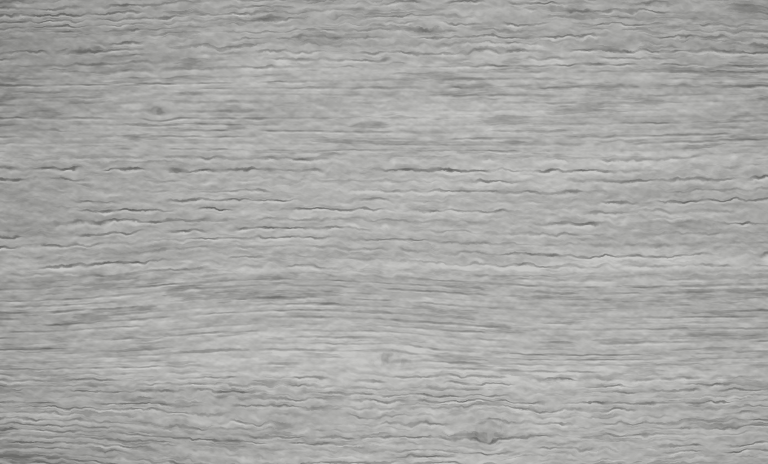
Reproduce this texture procedurally as a WebGL 2 fragment shader.

```glsl
#version 300 es
precision highp float;
// Weathered grey wood: broken horizontal grain, pale seams and a few small knots.
uniform vec2 u_resolution;
out vec4 fragColor;

const int KNOTS = 3;
const int SEAMS = 3;

float hash(vec2 p) {
  vec3 q = fract(vec3(p.xyx) * 0.1031);
  q += dot(q, q.yzx + 33.33);
  return fract((q.x + q.y) * q.z);
}

float noise(vec2 p) {
  vec2 cell = floor(p), f = fract(p);
  f = f * f * (3.0 - 2.0 * f);
  float low = mix(hash(cell), hash(cell + vec2(1, 0)), f.x);
  float high = mix(hash(cell + vec2(0, 1)), hash(cell + vec2(1, 1)), f.x);
  return mix(low, high, f.y);
}

float fbm(vec2 p) {
  float sum = 0.0, gain = 0.53;
  for (int i = 0; i < 4; i++) {
    sum += gain * noise(p);
    p = p * 2.03 + 17.3;
    gain *= 0.5;
  }
  return sum;
}

// One inside [low, high], with soft ends.
float band(float y, float low, float high, float soft) {
  return smoothstep(low - soft, low + soft, y) * (1.0 - smoothstep(high - soft, high + soft, y));
}

// Rows of short dark cracks with a lit lower lip; returns a signed brightness change.
float grainLines(vec2 p, float count, float width, float pixel) {
  float phase = p.y * count;
  float id = floor(phase);
  float d = (fract(phase) - 0.5) / count;
  float presence = 0.3 + 0.7 * smoothstep(0.2, 0.7, noise(vec2(p.x * 3.5, id * 7.0)));
  presence *= smoothstep(0.12, 0.6, noise(vec2(p.x * 15.0, id * 11.0)));
  presence *= 0.4 + 0.9 * noise(vec2(p.x * 48.0, id * 13.0));
  float w = width * (0.5 + noise(vec2(p.x * 22.0, id * 5.0)));
  float crack = 1.0 - smoothstep(w * 0.2, w + pixel, abs(d));
  float lip = 1.0 - smoothstep(0.0, w * 1.6 + pixel, abs(d + width * 2.0));
  return presence * (0.4 * lip - crack);
}

vec2 knotCenter(float i) {
  return vec2(0.34 + 0.71 * sqrt(i * 0.5), 0.76 * pow(0.3, i));
}

vec2 knotSize(float i) {
  return vec2(0.014 + 0.021 * min(i, 1.0), 0.011 + 0.007 * i);
}

void main() {
  vec2 p = gl_FragCoord.xy / u_resolution.y;
  float pixel = 1.0 / u_resolution.y;

  // Knots push the grain aside and darken in rough patches.
  vec2 grain = p;
  float knotShade = 0.0;
  for (int i = 0; i < KNOTS; i++) {
    vec2 offset = p - knotCenter(float(i));
    vec2 local = offset / knotSize(float(i));
    float r = length(local) + 1.1 * (fbm(p * 55.0) - 0.5);
    float reach = exp(-0.25 * dot(local, local));
    grain.y -= offset.y * 0.55 * reach;
    float rough = smoothstep(0.35, 0.65, noise(p * vec2(70.0, 110.0)));
    float ring = 0.5 + 0.5 * cos(r * 8.0);
    knotShade += (1.0 - smoothstep(0.5, 1.5, r)) * (0.03 + 0.07 * rough + 0.03 * ring);
  }

  // Slow bends, uneven spacing and a ragged edge.
  float topBand = band(p.y, 0.87, 1.2, 0.04);
  float deepBand = band(p.y, 0.41, 0.665, 0.025);
  float lowBand = band(p.y, -0.2, 0.19, 0.03);
  float smoothBand = 1.0 - max(deepBand, max(topBand, lowBand));
  grain.y += 0.045 * (noise(vec2(p.x * 1.6, p.y * 3.0)) - 0.5);
  grain.y += 0.008 * (noise(vec2(p.x * 2.2, p.y * 24.0)) - 0.5);
  float ragged = mix(0.016, 0.005, smoothBand);
  grain.y += ragged * (fbm(vec2(p.x * 36.0, p.y * 42.0)) - 0.5);

  // Deep lines through the middle, finer lines above and below.
  float deep = grainLines(grain, 42.0, 0.0027, pixel) * deepBand;
  float fine = grainLines(grain + 3.0, 74.0, 0.0018, pixel);
  fine *= (1.0 - deepBand) * (0.95 - 0.2 * smoothBand);

  // Long streaks, short fibres and small surface relief.
  float streak = fbm(vec2(grain.x * 3.5, grain.y * 66.0));
  float dash = smoothstep(0.57, 0.75, fbm(vec2(grain.x * 10.0, grain.y * 88.0) + 40.0));
  float fibre = noise(vec2(p.x * 38.0, grain.y * 150.0));
  float speck = noise(p * vec2(105.0, 160.0));
  vec2 reliefPoint = vec2(p.x * 34.0 + p.y * 14.0, grain.y * 72.0);
  float relief = fbm(reliefPoint) - fbm(reliefPoint + vec2(0.0, 0.4));

  // Broad shading, pale seams and darker outer corners.
  float tone = 0.708 + 0.1 * (fbm(vec2(p.x * 1.4, p.y * 9.0)) - 0.5);
  for (int i = 0; i < SEAMS; i++) {
    float seamY = 0.19 + 0.235 * float(i) + 0.012 * (noise(vec2(p.x * 2.0, float(i) * 9.0)) - 0.5);
    float distanceToSeam = (p.y - seamY) / 0.014;
    tone += 0.035 * exp(-distanceToSeam * distanceToSeam);
  }
  vec2 fromCenter = (p - vec2(0.95, 0.43)) * vec2(0.75, 1.0);
  tone -= 0.18 * dot(fromCenter, fromCenter);

  tone += 0.2 * deep + 0.16 * fine;
  tone += 0.11 * (streak - 0.5) + 0.06 * (fibre - 0.5) + 0.04 * (speck - 0.5) + 0.14 * relief;
  tone -= 0.085 * dash * (1.0 - 0.6 * deepBand) + knotShade;
  tone = clamp(tone, 0.42, 0.78);
  fragColor = vec4(vec3(tone, tone, tone - 0.007), 1.0);
}
```
